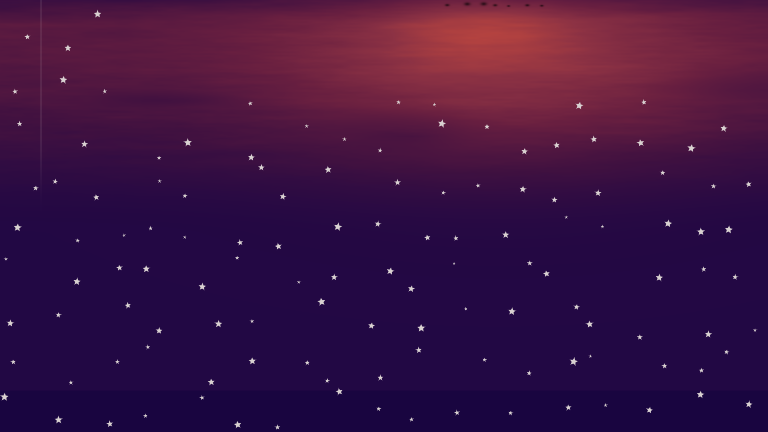
Write a Shadertoy shader that draws this background.

```glsl
const vec3 DEEP = vec3(0.135, 0.030, 0.265);
const vec3 PLUM = vec3(0.265, 0.070, 0.250);
const vec3 WINE = vec3(0.405, 0.120, 0.250);
const vec3 ROSE = vec3(0.550, 0.195, 0.265);
const vec3 EMBER = vec3(0.740, 0.275, 0.245);
const vec3 FLOOR_COLOR = vec3(0.098, 0.020, 0.250);
const vec3 STAR_COLOR = vec3(0.850, 0.820, 0.820);
const float TAU = 6.28319;

float hash(vec2 p) {
    return fract(sin(dot(p, vec2(127.1, 311.7))) * 43758.55);
}

float noise(vec2 p) {
    vec2 i = floor(p), f = fract(p);
    f = f * f * (3.0 - 2.0 * f);
    float low = mix(hash(i), hash(i + vec2(1, 0)), f.x);
    float high = mix(hash(i + vec2(0, 1)), hash(i + vec2(1, 1)), f.x);
    return mix(low, high, f.y);
}

float blob(vec2 p, vec2 center, vec2 size) {
    vec2 d = (p - center) / size;
    return exp(-dot(d, d));
}

// Layered noise stretched into horizontal ripples
float ripples(vec2 uv) {
    float sum = 0.0, weight = 0.4;
    vec2 p = uv * vec2(6.0, 50.0);
    for (int i = 0; i < 4; i++) {
        sum += weight * (noise(p) - 0.5);
        p = p * vec2(2.2, 1.7) + 17.0;
        weight *= 0.8;
    }
    return sum;
}

// Warmth of the water, from 0 (deep) to 4 (ember)
float waterHeat(vec2 uv) {
    float wave = ripples(uv);
    float heat = 1.5 * smoothstep(0.46, 0.90, uv.y);
    heat += 1.65 * blob(uv, vec2(0.65, 0.86), vec2(0.30, 0.24));
    heat += 0.75 * blob(uv, vec2(0.62, 0.93), vec2(0.12, 0.08));
    heat -= 1.0 * smoothstep(0.94, 1.02, uv.y);
    float shade = 0.45 * blob(uv, vec2(0.22, 0.77), vec2(0.10, 0.02));
    shade += 0.55 * blob(uv, vec2(0.53, 0.70), vec2(0.08, 0.04));
    shade += 0.45 * blob(uv, vec2(0.97, 0.80), vec2(0.10, 0.03));
    heat -= shade * (0.8 + 1.5 * wave);
    return heat + 0.5 * wave * smoothstep(0.5, 0.75, uv.y);
}

vec3 heatColor(float heat) {
    vec3 color = mix(DEEP, PLUM, clamp(heat, 0.0, 1.0));
    color = mix(color, WINE, clamp(heat - 1.0, 0.0, 1.0));
    color = mix(color, ROSE, clamp(heat - 2.0, 0.0, 1.0));
    return mix(color, EMBER, clamp(heat - 3.0, 0.0, 1.0));
}

// Row of small dark shapes on the far water
float farSpecks(vec2 uv) {
    float sum = 0.0;
    for (int i = 0; i < 7; i++) {
        float k = float(i);
        float jitter = hash(vec2(k, 4.0));
        vec2 center = vec2(0.578 + 0.021 * k + 0.012 * jitter, 0.986 + 0.006 * jitter);
        sum += blob(uv, center, vec2(0.004, 0.004) * (0.5 + 0.6 * jitter));
    }
    return min(sum, 1.0);
}

// Signed distance to a five-pointed star
float starDistance(vec2 p, float radius, float turn) {
    float sector = TAU / 5.0;
    float angle = mod(atan(p.x, p.y) + turn + 0.5 * sector, sector) - 0.5 * sector;
    vec2 q = length(p) * vec2(cos(angle), abs(sin(angle)));
    return dot(q - vec2(radius, 0.0), normalize(vec2(0.294, 0.595)));
}

// One jittered star per grid cell, water kept clear at upper right
float starField(vec2 p, float cellSize, float pixel) {
    vec2 cell = floor(p / cellSize);
    vec2 jitter = vec2(hash(cell), hash(cell + 31.7)) - 0.5;
    vec2 center = (cell + 0.5 + 0.8 * jitter) * cellSize;
    float size = hash(cell + 73.1);
    float radius = mix(0.0030, 0.0096, size);
    float present = step(hash(cell + 11.3), 0.94);
    present *= max(step(center.y, 0.78), step(center.x, 0.25));
    float d = starDistance(p - center, radius, 0.4 * (hash(cell + 51.9) - 0.5));
    return present * (1.0 - smoothstep(-0.6 * pixel, 0.6 * pixel, d));
}

void mainImage(out vec4 fragColor, in vec2 fragCoord) {
    vec2 uv = fragCoord / iResolution.xy;
    vec2 p = fragCoord / iResolution.y;
    float pixel = 1.0 / iResolution.y;

    // Water and its dark lower strip
    vec3 color = heatColor(waterHeat(uv));
    color = mix(FLOOR_COLOR, color, smoothstep(0.096 - pixel, 0.096 + pixel, uv.y));
    color *= 1.0 - 0.6 * farSpecks(uv);

    // Thin vertical thread at the left
    float thread = 1.0 - smoothstep(0.0008, 0.0008 + pixel, abs(p.x - 0.095));
    color = mix(color, STAR_COLOR, 0.1 * thread * smoothstep(0.5, 0.7, uv.y));

    color = mix(color, STAR_COLOR, starField(p, 0.104, pixel));
    fragColor = vec4(color, 1.0);
}
```
